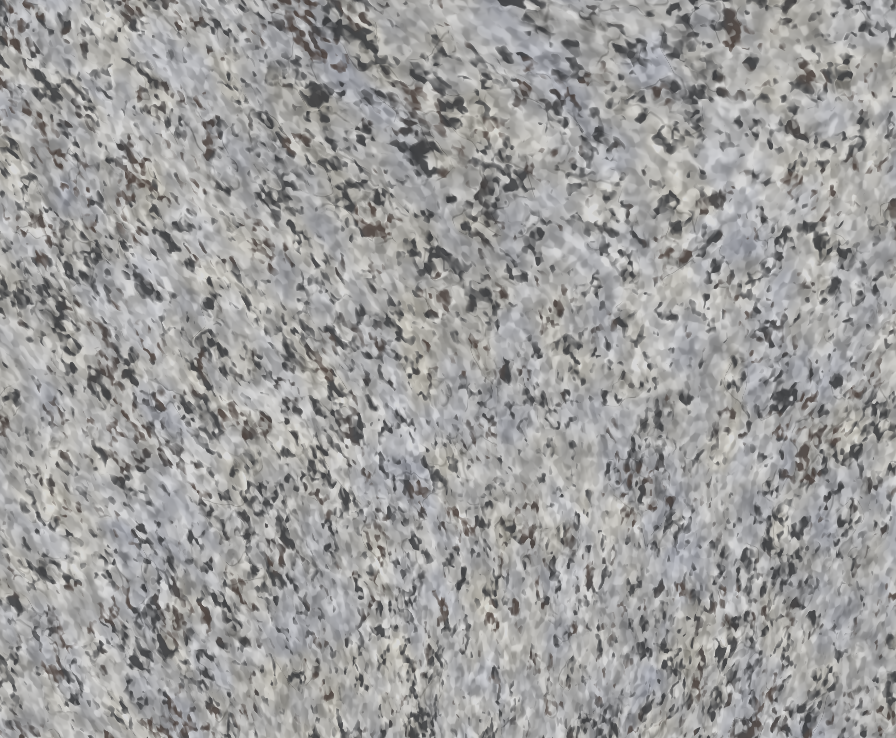
This texture is drawn by a WebGL 2 fragment shader. Its source:

```glsl
#version 300 es
precision highp float;
// Polished pale granite: cream and blue-grey grains, dark flecks and steep mineral veins.
uniform vec2 u_resolution;
out vec4 outColor;

vec3 hash3(vec2 cell) {
    vec3 h = fract(cell.xyx * vec3(0.1031, 0.1030, 0.0973));
    h += dot(h, h.yxz + 33.33);
    return fract((h.xxy + h.yzz) * h.zyx);
}

// Soft cellular noise: each cell spreads its own value around a jittered centre.
float mottle(vec2 p, float sharpness) {
    vec2 cell = floor(p), local = fract(p);
    float sum = 0.0, total = 0.0;
    for (int j = -1; j <= 1; j++) {
        for (int i = -1; i <= 1; i++) {
            vec2 offset = vec2(i, j);
            vec3 h = hash3(cell + offset + 71.0);
            vec2 d = offset + h.xy - local;
            float weight = exp(-sharpness * dot(d, d));
            sum += weight * h.z;
            total += weight;
        }
    }
    return sum / total;
}

// Layered sines that bend the veins.
float sway(vec2 p) {
    return 0.5 * sin(p.y * 9.0 + p.x * 4.0) + 0.3 * sin(p.y * 21.0 - p.x * 13.0 + 1.7)
         + 0.2 * sin(p.y * 47.0 + p.x * 29.0 + 0.6);
}

// Soft band that rises from foot on the lower edge and leans sideways.
float vein(vec2 p, float foot, float lean, float width) {
    float d = (p.x - foot - lean * p.y) / width;
    return exp(-d * d);
}

void main() {
    vec2 p = gl_FragCoord.xy / u_resolution.y;

    // Flow coordinates: x runs across the grain, y along it.
    float lean = mix(-0.4, 0.2, smoothstep(0.2, 1.3, p.x - 0.2 * (p.y - 0.5)));
    vec2 flow = vec2((p.x - lean * (p.y - 0.5) + 0.01 * sway(p)) * 1.4, p.y);

    // Noise layers from broad clouds to fine crystals.
    float cloud = mottle(flow * vec2(5.0, 3.5), 4.0);
    float blotch = mottle(flow * 13.0 + 5.0, 6.0);
    float clump = mottle(flow * 31.0 + 11.0, 6.0);
    vec2 ragged = flow + 0.005 * vec2(mottle(p * 90.0, 5.0) - 0.5, mottle(p * 90.0 + 31.0, 5.0) - 0.5);
    float grain = mottle(ragged * 74.0 + 23.0, 6.0);
    float crystal = mottle(ragged * 140.0 + 37.0, 6.0);

    // Dark veins, and smoother blue-grey streaks at the lower right.
    vec2 bent = p + vec2(0.022 * sway(p * 0.8) + 0.07 * (blotch - 0.5) + 0.03 * (clump - 0.5), 0.0);
    float dark = 0.8 * vein(bent, 0.25, -0.21, 0.035)
               + vein(bent, 1.02, -0.58, 0.045) * smoothstep(0.58, 0.7, p.y);
    float low = 1.0 - smoothstep(0.5, 0.66, p.y);
    float blue = low * (vein(bent, 0.83, 0.19, 0.03) + 0.8 * vein(bent, 1.17, -0.17, 0.05));
    float edge = low * (vein(bent, 0.865, 0.19, 0.009) + vein(bent, 1.1, -0.1, 0.01));
    blue += 0.5 * dark + 0.6 * smoothstep(0.58, 0.75, 0.5 * cloud + 0.5 * blotch);
    blue = min(blue, 1.0);

    // Pale ground.
    float tone = 0.70 + 0.08 * (cloud - 0.5) * (1.0 - blue) + 0.06 * (clump - 0.5)
               + 0.17 * (mottle(ragged * 52.0 + 91.0, 6.0) - 0.5)
               + 0.21 * (mottle(ragged * 110.0 + 63.0, 6.0) - 0.5);
    tone -= 0.065 * blue;

    // Warm cream fields against cool grey ones.
    float warmth = 0.8 * (mottle(flow * 17.0 + 47.0, 5.0) - 0.5) + 0.4 * (clump - 0.5) - 0.4 * blue + 0.12;
    vec3 color = vec3(tone) + warmth * vec3(0.03, 0.013, -0.038);

    // Thin wandering seams along contours of the blotches and clumps.
    float seam = 1.0 - smoothstep(0.0, 0.05, abs(blotch + 0.16 * (grain - 0.5) - 0.5));
    float thread = 1.0 - smoothstep(0.0, 0.09, abs(clump + 0.3 * (grain - 0.5) - 0.5));
    color -= 0.12 * seam * smoothstep(0.45, 0.65, clump);
    color -= 0.13 * thread * smoothstep(0.48, 0.68, 0.6 * blotch + 0.4 * crystal + 0.1 * dark);

    // Flecks gather in clumps and crowd the veins; some are rusty.
    float crowd = 0.55 * grain + 0.45 * crystal + 0.3 * (clump - 0.5) + 0.13 * (blotch - 0.5)
                + 0.1 * dark + 0.11 * edge - 0.03 * blue;
    float shade = 0.6 * smoothstep(0.55, 0.74, crowd) + 0.4 * smoothstep(0.68, 0.86, crowd);
    float rust = smoothstep(0.5, 0.95, mottle(flow * 27.0 + 83.0, 6.0));
    vec3 fleck = mix(vec3(0.19, 0.195, 0.205), vec3(0.27, 0.225, 0.205), rust);
    color = mix(color, fleck, 0.82 * shade);

    outColor = vec4(clamp(color, 0.0, 0.84), 1.0);
}
```
